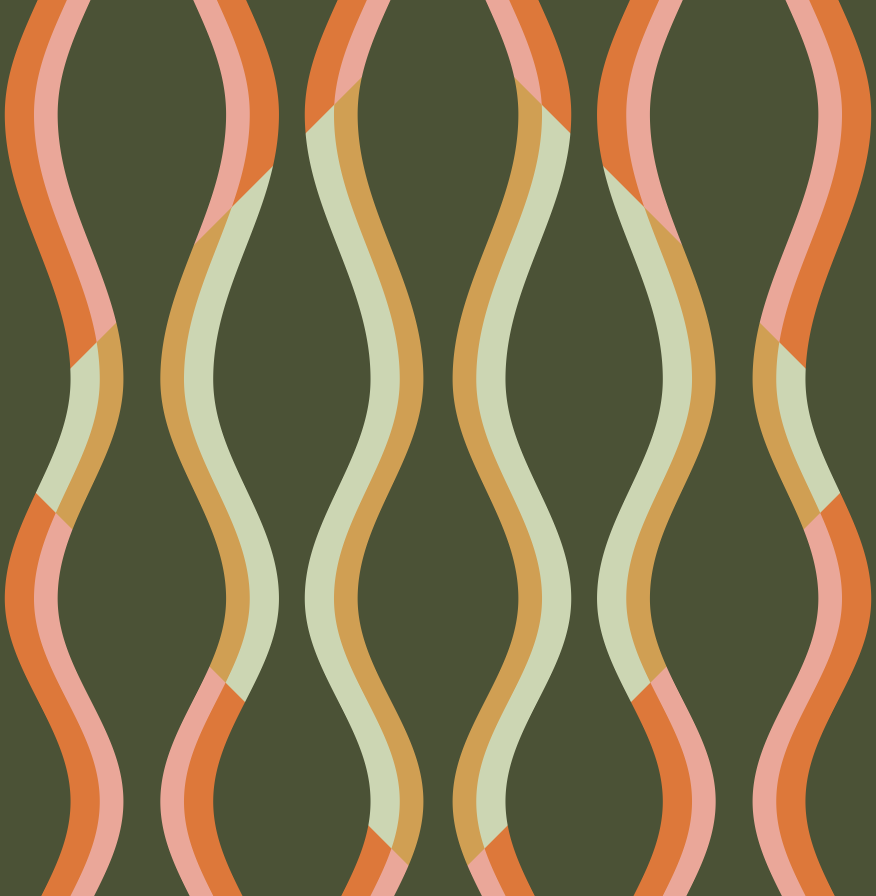
This pattern is drawn by a WebGL 2 fragment shader. Its source:

```glsl
#version 300 es
precision highp float;

uniform vec2 u_resolution;
out vec4 fragColor;

// Lengths are fractions of the canvas height
#define FIRST_STRAND 0.0794
#define STRAND_STEP 0.1674
#define SWING 0.0367
#define WIDE_BAND 0.0326
#define NARROW_BAND 0.0264
#define DIAMOND_RADIUS 0.499

const float PI = 3.14159265;
const vec3 OLIVE  = vec3(0.294, 0.322, 0.212);
const vec3 CREAM  = vec3(0.800, 0.839, 0.702);
const vec3 GOLD   = vec3(0.816, 0.624, 0.325);
const vec3 ORANGE = vec3(0.867, 0.471, 0.227);
const vec3 PINK   = vec3(0.918, 0.655, 0.600);

// Heights, from the top, at which the strands turn back
const float TURNS[6] = float[6](-0.1276, 0.1276, 0.4232, 0.668, 0.8945, 1.1211);

// Half-waves passed at a height; the waves shorten downwards
float wavePhase(float y) {
    float phase = -1.0;
    for (int i = 0; i < 5; i++) {
        phase += clamp((y - TURNS[i]) / (TURNS[i + 1] - TURNS[i]), 0.0, 1.0);
    }
    return phase;
}

// Antialiased step: 1 where the signed distance is positive
float coverage(float dist, float pixel) {
    return clamp(dist / pixel + 0.5, 0.0, 1.0);
}

void main() {
    float pixel = 1.0 / u_resolution.y;
    float x = abs(gl_FragCoord.x - 0.5 * u_resolution.x) * pixel;
    float y = 1.0 - gl_FragCoord.y * pixel;

    // Nearest strand; neighbours are mirror images
    float index = floor((x - FIRST_STRAND) / STRAND_STEP + 0.5);
    float side = 1.0 - 2.0 * mod(index, 2.0);
    float center = FIRST_STRAND + index * STRAND_STEP;

    // Offset from the seam between the wide and narrow bands
    float offset = side * (x - center) - SWING * cos(PI * wavePhase(y));

    // Cool colours inside a large diamond, warm ones outside
    float diamond = (DIAMOND_RADIUS - x - abs(y - 0.5)) * sqrt(0.5);
    float cool = coverage(diamond, pixel);
    vec3 wideColor = mix(ORANGE, CREAM, cool);
    vec3 narrowColor = mix(PINK, GOLD, cool);

    // Two-band ribbon over the ground
    vec3 ribbon = mix(narrowColor, wideColor, coverage(offset, pixel));
    float mask = coverage(offset + NARROW_BAND, pixel) * coverage(WIDE_BAND - offset, pixel);
    fragColor = vec4(mix(OLIVE, ribbon, mask), 1.0);
}
```
